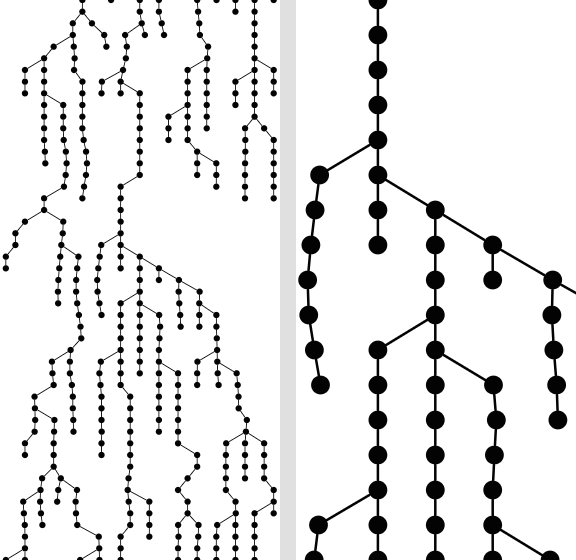
Left: the whole. Right: its middle third, enlarged.
This pattern is drawn by a Shadertoy shader. Its source:

```glsl
// Draws a forest of black dot-and-line trees growing downwards, row by row, on white.

#define ROWS 48.0          // rows of dots over the canvas height
#define HALF_COLUMN 0.82   // half the column spacing, in rows
#define MARGIN 0.5         // left margin, in rows
#define DOT_RADIUS 0.268
#define LINE_HALF_WIDTH 0.036
#define DRIFT 2.4          // sideways sway of the stems
#define INK vec3(0.01)
#define PAPER vec3(1.0)
#define SEED 37u

// Each bit of a mask is one half column; stems stay at least two bits apart.
const int SLOTS = 29;
const uint ALL_SLOTS = 0x1FFFFFFFu;
const uint MAIN_COLUMNS = 0x15555555u;
const uint ROOTS = 0x01041040u;

uint hash(uint x) {
    x ^= x >> 16; x *= 0x7feb352du;
    x ^= x >> 15; x *= 0x846ca68bu;
    return x ^ (x >> 16);
}

// Random mask in which each bit is set with a chance of 1 / 2^halvings
uint randomMask(int row, uint channel, int halvings) {
    uint mask = ALL_SLOTS;
    uint key = hash(uint(row + 64) * 8u + channel + SEED * 1024u);
    for (int i = 0; i < halvings; i++) mask &= hash(key + uint(i));
    return mask;
}

uint widen(uint m) { return m | (m << 1) | (m >> 1); }

float cornerSlope(vec2 corner, vec2 offset) {
    uint h = hash(uint(int(corner.x) + 64) * 256u + uint(int(corner.y) + 64) + SEED);
    float angle = float(h & 0xFFFFu) * 6.2832 / 65536.0;
    return dot(vec2(cos(angle), sin(angle)), offset);
}

float gradientNoise(vec2 p) {
    vec2 i = floor(p), f = p - i;
    vec2 u = f * f * f * (f * (f * 6.0 - 15.0) + 10.0);
    vec2 e = vec2(1.0, 0.0);
    return mix(mix(cornerSlope(i, f), cornerSlope(i + e, f - e), u.x),
               mix(cornerSlope(i + e.yx, f - e.yx), cornerSlope(i + 1.0, f - 1.0), u.x), u.y);
}

// Dot centre: straight columns with a sway only where the noise is strong
vec2 nodePosition(int slot, int row) {
    float s = float(slot), r = float(row);
    float n = gradientNoise(vec2(s * 0.07, r * 0.13));
    float sway = DRIFT * sign(n) * max(abs(n) - 0.2, 0.0);
    sway *= sin(3.1416 * s / float(SLOTS - 1));
    return vec2(MARGIN + HALF_COLUMN * s + sway, r);
}

float segmentDistance(vec2 p, vec2 a, vec2 b) {
    vec2 pa = p - a, ba = b - a;
    return length(pa - ba * clamp(dot(pa, ba) / dot(ba, ba), 0.0, 1.0));
}

void mainImage(out vec4 fragColor, in vec2 fragCoord) {
    float pixel = ROWS / iResolution.y;
    vec2 p = fragCoord * pixel;
    p.y = ROWS - p.y;
    int row = int(floor(p.y));

    // Grow the forest down to this row; link[d + 2] holds children d slots from their parent
    uint previous = 0u, current = 0u, next = ROOTS;
    uint link[5];
    for (int r = -4; r <= row; r++) {
        previous = current;
        current = next;
        uint dying = current & previous & randomMask(r, 0u, 3);
        uint alive = current & ~dying;

        // Forks and sidesteps need room; strays move more often than main columns
        uint roomLeft = ~((current << 2) | (current << 3));
        uint roomRight = ~((current >> 2) | (current >> 3));
        uint fork = alive & roomLeft & roomRight & randomMask(r, 1u, 4);
        uint restless = randomMask(r, 2u, 2) & (~MAIN_COLUMNS | randomMask(r, 3u, 2));
        uint side = randomMask(r, 4u, 1);
        uint stepLeft = alive & ~fork & restless & side & roomLeft;
        uint stepRight = alive & ~fork & restless & ~side & roomRight;
        uint moving = fork | stepLeft | stepRight;

        // New branches fill free slots beside a stem
        uint free = ~(widen(current | previous) | widen(widen(moving)));
        uint branchRight = (current << 2) & free & randomMask(r, 5u, 2);
        uint branchLeft = (current >> 2) & free & randomMask(r, 6u, 2) & ~widen(branchRight);

        link[0] = branchLeft;
        link[1] = (fork | stepLeft) >> 1;
        link[2] = alive & ~moving;
        link[3] = (fork | stepRight) << 1;
        link[4] = branchRight;
        next = (link[0] | link[1] | link[2] | link[3] | link[4]) & ALL_SLOTS;
    }

    // Nearest dot and line around this pixel
    float dotDistance = 9.0, lineDistance = 9.0;
    for (int slot = 0; slot < SLOTS; slot++) {
        if (abs(MARGIN + HALF_COLUMN * float(slot) - p.x) > 4.0) continue;
        if (((current >> slot) & 1u) == 1u)
            dotDistance = min(dotDistance, length(p - nodePosition(slot, row)));
        if (((next >> slot) & 1u) == 0u) continue;
        vec2 child = nodePosition(slot, row + 1);
        dotDistance = min(dotDistance, length(p - child));
        for (int d = -2; d <= 2; d++)
            if (((link[d + 2] >> slot) & 1u) == 1u)
                lineDistance = min(lineDistance, segmentDistance(p, nodePosition(slot - d, row), child));
    }

    float edge = min(dotDistance - DOT_RADIUS, lineDistance - LINE_HALF_WIDTH);
    float coverage = clamp(0.5 - edge / pixel, 0.0, 1.0);
    fragColor = vec4(mix(PAPER, INK, coverage), 1.0);
}
```
